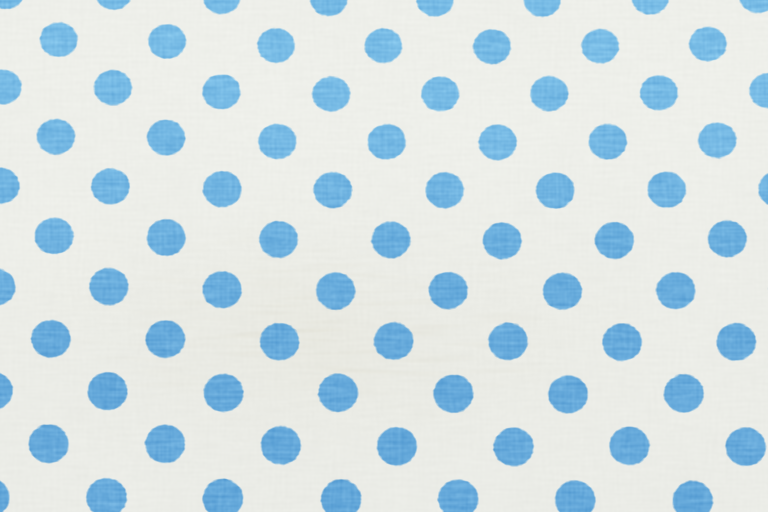
A WebGL 2 fragment shader for this pattern:

```glsl
#version 300 es
precision highp float;

uniform vec2 u_resolution;
out vec4 outColor;

vec2 hash2(vec2 p) {
  p = vec2(dot(p, vec2(127.1, 311.7)), dot(p, vec2(269.5, 183.3)));
  return fract(sin(p) * 43758.5) * 2.0 - 1.0;
}

// Gradient noise, roughly -0.7 to 0.7
float gradientNoise(vec2 p) {
  vec2 i = floor(p), f = fract(p);
  vec2 u = f * f * f * (f * (f * 6.0 - 15.0) + 10.0);
  float a = dot(hash2(i), f);
  float b = dot(hash2(i + vec2(1, 0)), f - vec2(1, 0));
  float c = dot(hash2(i + vec2(0, 1)), f - vec2(0, 1));
  float d = dot(hash2(i + vec2(1, 1)), f - vec2(1, 1));
  return mix(mix(a, b, u.x), mix(c, d, u.x), u.y);
}

// Vertical sag of the cloth: corners lift at the top, slight tilt at the bottom
float clothSag(float x, float y) {
  float left = 1.0 - smoothstep(-0.57, -0.2, x);
  float right = smoothstep(0.35, 0.75, x);
  return -(1.0 - y) * (0.014 * left + 0.007 * right) + 0.004 * x * y;
}

// Signed distance to the nearest dot; x is centred, y runs downward
float dotDistance(vec2 p) {
  float nearest = 1.0;
  for (int i = 0; i <= 10; i++) {
    float row = float(i);
    float spacing = 0.2094 + 0.00195 * row;
    float middle = -0.004 + 0.00336 * row;
    float stagger = 0.5 * (1.0 - mod(row, 2.0));
    float column = round((p.x - middle) / spacing - stagger) + stagger;
    vec2 center = vec2(middle + column * spacing, -0.0014 + row * (0.0906 + 0.0007 * row));
    center.y += clothSag(center.x, center.y);
    center += 0.0012 * hash2(vec2(column, row));
    vec2 radii = vec2(0.0362 + 0.0003 * row, 0.033 + 0.0005 * row);
    nearest = min(nearest, (length((p - center) / radii) - 1.0) * radii.y);
  }
  return nearest;
}

void main() {
  vec2 p = (gl_FragCoord.xy - vec2(0.5 * u_resolution.x, 0.0)) / u_resolution.y;
  p.y = 1.0 - p.y;

  // Woven threads, longer and stronger across than down
  float weft = gradientNoise(p * vec2(16.0, 150.0));
  float warp = gradientNoise(p * vec2(150.0, 18.0) + 40.0);
  float grain = gradientNoise(p * 120.0 + 90.0);
  float cloud = gradientNoise(p * 3.0 + 7.0);

  // Unprinted cloth with a faint stain and creases
  vec3 cloth = vec3(0.932, 0.937, 0.916) - 0.012 * smoothstep(0.2, 1.0, p.y);
  cloth += 0.008 * cloud + 0.012 * weft + 0.008 * warp + 0.008 * grain;
  vec2 s = (p - vec2(-0.12, 0.64)) / vec2(0.42, 0.16);
  float stain = exp(-dot(s, s));
  float crease = gradientNoise(p * vec2(6.0, 75.0) + 20.0);
  cloth -= stain * vec3(0.022, 0.027, 0.04) * (0.5 + cloud + 1.4 * max(crease, 0.0));

  // Blue print, paler at the top, streaked by the threads
  vec3 blue = mix(vec3(0.47, 0.735, 0.9), vec3(0.395, 0.66, 0.855), smoothstep(0.05, 0.8, p.y));
  blue += vec3(1.0, 0.8, 0.5) * (0.09 * weft + 0.05 * warp + 0.04 * grain + 0.04 * cloud);

  // Soft, slightly ragged dot edges
  float edge = max(0.0025, 0.8 / u_resolution.y);
  float d = dotDistance(p) + 0.0016 * (grain + weft);
  float ink = 1.0 - smoothstep(-edge, edge, d);
  outColor = vec4(mix(cloth, blue, ink), 1.0);
}
```
